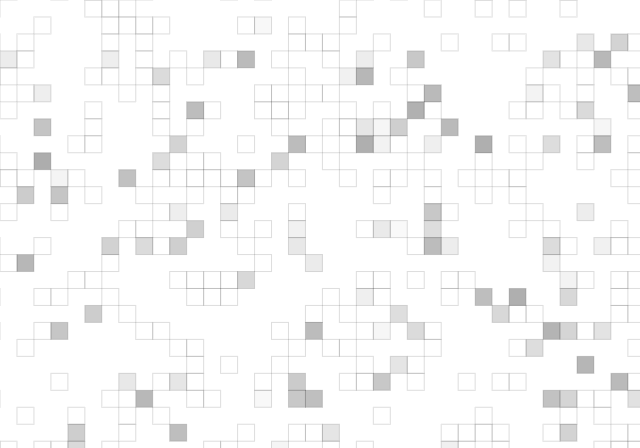
This background is drawn by a Shadertoy shader. Its source:

```glsl
// Sparse mosaic: a square grid anchored at the top left, on white.
// Hashing each cell leaves it empty, outlines it with a hairline, or fills
// it with a random grey; strokes of adjoining cells overlap and darken.

float hash(vec2 p) {
    return fract(sin(dot(p, vec2(127.1, 311.7))) * 43758.5453);
}

// Signed distance to the border of a unit cell centred at the origin
float cellDistance(vec2 p) {
    vec2 d = abs(p) - 0.5;
    return length(max(d, 0.0)) + min(max(d.x, d.y), 0.0);
}

// Box-filtered coverage of a line, correct even when thinner than a pixel
float lineCoverage(float d, float halfWidth, float pixel) {
    float a = clamp(d - 0.5 * pixel, -halfWidth, halfWidth);
    float b = clamp(d + 0.5 * pixel, -halfWidth, halfWidth);
    return (b - a) / pixel;
}

void mainImage(out vec4 fragColor, in vec2 fragCoord) {
    // 26.4 rows fill the height, counted downwards from the top edge
    float pixel = 26.4 / iResolution.y;
    vec2 p = vec2(fragCoord.x, iResolution.y - fragCoord.y) * pixel;
    vec2 home = floor(p);
    float shade = 1.0;

    // Neighbours contribute because strokes straddle the cell borders
    for (int j = -1; j <= 1; j++) {
        for (int i = -1; i <= 1; i++) {
            vec2 id = home + vec2(i, j);
            float kind = hash(id + 3.7);
            if (kind > 0.34) continue;

            float d = cellDistance(p - id - 0.5);

            // Grey fill for the rarer cells, from dark to nearly white
            if (kind < 0.09) {
                float grey = mix(0.68, 0.98, hash(id + 41.3));
                shade *= mix(1.0, grey, clamp(0.5 - d / pixel, 0.0, 1.0));
            }

            // Hairline outline
            shade *= 1.0 - 0.13 * lineCoverage(d, 0.03, pixel);
        }
    }

    fragColor = vec4(vec3(shade), 1.0);
}
```
